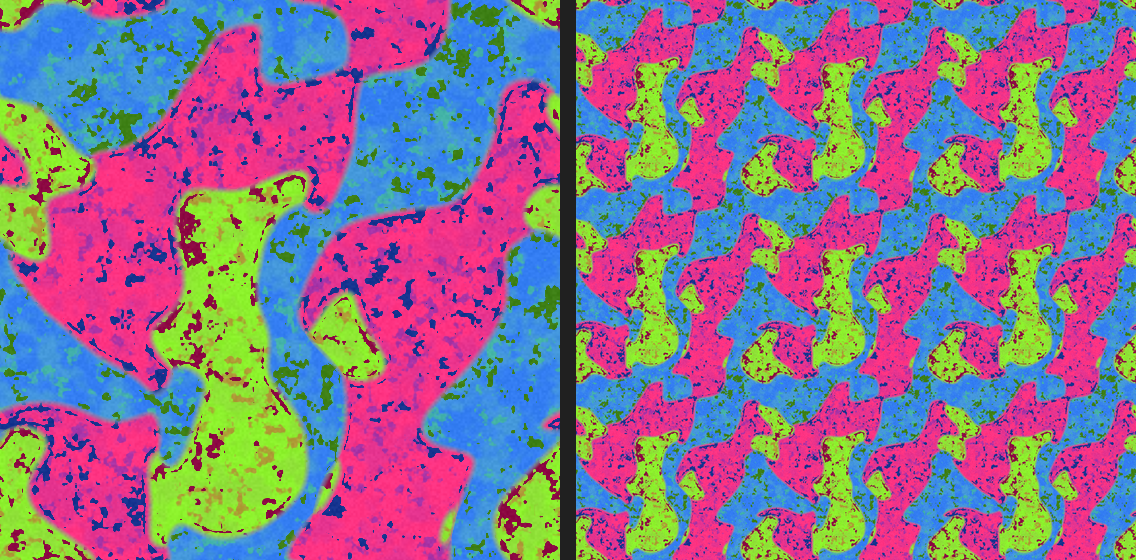
Left, the tile; right, the same tile 3 across and 3 down.
This texture is drawn by a Shadertoy shader. Its source:

```glsl
// Tiling cyclic reaction pattern: curling blue, green and pink domains with flecked grain.

const float TAU = 6.2831853;
const float BLUE_END = 0.385;   // phase where blue turns into green
const float GREEN_END = 0.69;   // phase where green turns into pink

float hash(vec2 p, float seed) {
    vec3 q = fract(p.xyx * vec3(0.1031, 0.1030, 0.0973) + seed * 0.137);
    q += dot(q, q.yzx + 33.33);
    return fract((q.x + q.y) * q.z);
}

// Value noise that wraps after one canvas of n cells
float noise(vec2 uv, float n, float seed) {
    vec2 p = uv * n;
    vec2 i = floor(p);
    vec2 f = smoothstep(0.0, 1.0, p - i);
    vec2 lo = mod(i, n);
    vec2 hi = mod(i + 1.0, n);
    return mix(mix(hash(lo, seed), hash(vec2(hi.x, lo.y), seed), f.x),
               mix(hash(vec2(lo.x, hi.y), seed), hash(hi, seed), f.x), f.y);
}

float grain(vec2 uv, float n, float seed) {
    return 0.5 * noise(uv, n, seed)
         + 0.3 * noise(uv, n * 2.0, seed + 11.0)
         + 0.2 * noise(uv, n * 4.0, seed + 23.0);
}

// Signed difference of two phases, in turns
float wrapTurn(float x) {
    return fract(x + 0.5) - 0.5;
}

// Phase of a sum of whole-numbered waves; its zeros become spiral cores
float spiralPhase(vec2 uv, float curl) {
    uv += 0.012 * vec2(noise(uv, 11.0, 41.0), noise(uv, 11.0, 42.0));
    vec2 z = vec2(0.0);
    for (int y = -3; y <= 3; y++) {
        for (int x = -3; x <= 3; x++) {
            vec2 k = vec2(x, y);
            if (dot(k, k) > 9.5) continue;
            float angle = TAU * (dot(k, uv) + hash(k, 5.0));
            z += (0.4 + hash(k, 9.0)) * vec2(cos(angle), sin(angle));
        }
    }
    z /= 5.0;
    return fract(atan(z.y, z.x) / TAU + curl * length(z));
}

// Mottled colour with soft spots and crisp dark flecks
vec3 material(vec2 uv, float seed, vec3 base, vec3 shade, vec3 spot, vec3 fleck, float rim) {
    vec3 color = mix(base, shade, smoothstep(0.35, 0.7, grain(uv, 24.0, seed)));
    color = mix(color, spot, 0.8 * smoothstep(0.58, 0.75, grain(uv, 56.0, seed + 1.0)));
    float cluster = 0.22 * (noise(uv, 9.0, seed + 3.0) - 0.5);
    float flecks = grain(uv, 48.0, seed + 2.0) + cluster + rim;
    return mix(color, fleck, smoothstep(0.685, 0.715, flecks));
}

void mainImage(out vec4 fragColor, in vec2 fragCoord) {
    vec2 uv = fragCoord / iResolution.xy;

    // Phase and its slope give distances to the three kinds of border
    const float CURL = 0.2;
    vec2 stepSize = vec2(0.002, 0.0);
    float phase = spiralPhase(uv, CURL);
    vec2 change = vec2(wrapTurn(spiralPhase(uv + stepSize.xy, CURL) - phase),
                       wrapTurn(spiralPhase(uv + stepSize.yx, CURL) - phase));
    float slope = max(length(change) / stepSize.x, 0.8);
    float pinkBlue = wrapTurn(phase) / slope;
    float blueGreen = wrapTurn(phase - BLUE_END) / slope;
    float greenPink = wrapTurn(phase - GREEN_END) / slope;
    float border = min(abs(pinkBlue), min(abs(blueGreen), abs(greenPink)));

    // Dashed rim just inside each border
    float rimOffset = (border - 0.011) / 0.003;
    float rim = exp(-rimOffset * rimOffset);

    vec3 blue = material(uv, 1.0, vec3(0.20, 0.49, 0.95), vec3(0.27, 0.60, 0.86),
                         vec3(0.27, 0.74, 0.60), vec3(0.24, 0.50, 0.08), 0.10 * rim);
    vec3 green = material(uv, 6.0, vec3(0.55, 0.95, 0.17), vec3(0.56, 0.88, 0.22),
                          vec3(0.72, 0.52, 0.22), vec3(0.55, 0.03, 0.26), 0.20 * rim);
    vec3 pink = material(uv, 15.0, vec3(1.00, 0.20, 0.51), vec3(0.90, 0.20, 0.56),
                         vec3(0.58, 0.20, 0.68), vec3(0.08, 0.20, 0.56), 0.20 * rim);

    // Soft blend of the domains, greyed along the seam
    vec3 inside = vec3(min(pinkBlue, -blueGreen),
                       min(blueGreen, -greenPink),
                       min(greenPink, -pinkBlue));
    vec3 weight = smoothstep(-0.006, 0.006, inside) + 0.0001;
    vec3 color = (blue * weight.x + green * weight.y + pink * weight.z)
               / (weight.x + weight.y + weight.z);
    float outline = 1.0 - smoothstep(0.001, 0.008, border);
    color = mix(color, vec3(0.60, 0.62, 0.62), 0.35 * outline);

    // Fine tonal dust
    color += 0.05 * (noise(uv, 256.0, 31.0) - 0.5);
    fragColor = vec4(clamp(color, 0.0, 1.0), 1.0);
}
```
